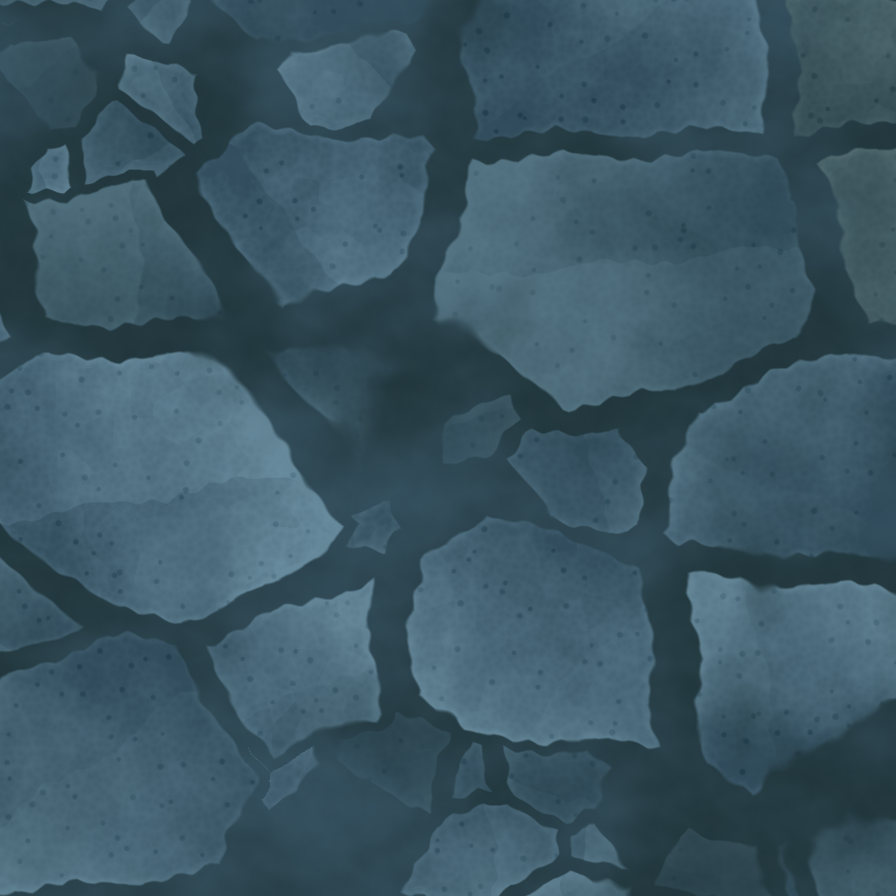
Reproduce this texture procedurally as a WebGL 1 fragment shader.

```glsl
precision highp float;
uniform vec2 u_resolution;

vec2 hash2(vec2 c) {
  return fract(sin(vec2(dot(c, vec2(127.1, 311.7)), dot(c, vec2(269.5, 183.3)))) * 43758.55);
}

// Layered sines, roughly 0..1
float clouds(vec2 p) {
  float sum = 0.0, amp = 0.5;
  for (int i = 0; i < 5; i++) {
    p = mat2(0.8, 0.6, -0.6, 0.8) * p + 1.7;
    sum += amp * sin(p.x + 1.3 * sin(p.y * 0.8)) * cos(p.y + 0.9 * sin(p.x * 0.7));
    p *= 1.9;
    amp *= 0.55;
  }
  return clamp(0.5 + 0.6 * sum, 0.0, 1.0);
}

// x = distance to the nearest scattered point, y = its random value
vec2 cellular(vec2 p) {
  vec2 nearest = vec2(2.0, 0.0);
  for (int y = -1; y <= 1; y++)
  for (int x = -1; x <= 1; x++) {
    vec2 c = floor(p) + vec2(x, y), h = hash2(c);
    float d = length(c + h - p);
    if (d < nearest.x) nearest = vec2(d, fract(h.x * 7.0 + h.y * 13.0));
  }
  return nearest;
}

vec2 zigzag(vec2 p) { return abs(fract(p) - 0.5) - 0.25; }
vec2 site(vec2 c) { return c + 0.1 + 0.8 * hash2(c); }
float weight(vec2 c) { float h = hash2(c + 41.0).x; return 0.6 * h * h; }
float isKept(vec2 c, float share) { return step(hash2(c + 17.0).y, share); }

// Weighted cells: xy = offset from site, z = signed depth inside a shard
vec3 shards(vec2 p, float share, float gap, out vec2 id) {
  float best = 100.0;
  vec2 base = floor(p);
  id = base;
  for (int y = -2; y <= 2; y++)
  for (int x = -2; x <= 2; x++) {
    vec2 c = base + vec2(x, y), d = p - site(c);
    float power = dot(d, d) - weight(c);
    if (power < best) { best = power; id = c; }
  }
  float kept = isKept(id, share), edge = 1.5;
  vec2 center = site(id), offset = p - center;
  for (int y = -2; y <= 2; y++)
  for (int x = -2; x <= 2; x++) {
    vec2 c = base + vec2(x, y), s = site(c), d = p - s;
    float span = length(s - center);
    if (span > 0.01 && kept + isKept(c, share) > 0.5)
      edge = min(edge, (dot(d, d) - weight(c) - best) / (2.0 * span));
  }
  if (kept < 0.5) return vec3(offset, -edge - gap);
  float depth = edge - gap * (0.6 + 0.8 * hash2(id + 5.0).x);
  // Corners broken off along straight lines
  for (int i = 0; i < 5; i++) {
    vec2 h = hash2(id + 11.0 * float(i) + 90.0);
    float angle = 1.257 * (float(i) + h.x);
    float reach = 0.36 + 0.35 * h.y + 0.5 * weight(id);
    depth = min(depth, reach - dot(offset, vec2(cos(angle), sin(angle))));
  }
  return vec3(offset, depth);
}

// Lit, faceted and mottled ice
vec3 iceColor(vec2 offset, vec2 id, float depth, vec2 p) {
  vec2 h = hash2(id + 73.0), k = hash2(id + 29.0);
  float angle = 6.283 * h.x;
  vec2 dir = vec2(cos(angle), sin(angle));
  float light = 0.22 + 0.62 * h.y + 0.75 * dot(offset, dir);
  float fold = dot(offset, vec2(dir.y, -dir.x)) + 0.25 * dot(offset, dir) - 0.3 * (k.x - 0.5);
  light -= 0.3 * k.y * smoothstep(-0.006, 0.006, fold);
  light += 0.5 * (clouds(p * 16.0) - 0.5) + 0.16 * (cellular(p * 34.0).y - 0.5) * k.x;
  light += 0.16 * (cellular(p * 110.0).x - 0.5);
  light += 0.2 * (1.0 - smoothstep(0.0, 0.012, depth));
  vec3 color = mix(vec3(0.2, 0.31, 0.375), vec3(0.385, 0.52, 0.59), clamp(light, 0.0, 1.1));
  color = mix(color, color * vec3(1.07, 1.0, 0.91), smoothstep(0.82, 0.92, k.x));
  vec2 speck = cellular(p * 38.0 + 9.0);
  float size = 0.16 * speck.y;
  return color - 0.06 * (1.0 - smoothstep(size * 0.5, size + 0.03, speck.x)) * step(0.6, speck.y);
}

void main() {
  vec2 p = gl_FragCoord.xy / u_resolution.y;
  float murk = clouds(p * vec2(6.0, 9.0) + 4.0);
  vec3 color = mix(vec3(0.135, 0.22, 0.245), vec3(0.2, 0.305, 0.36), smoothstep(0.25, 0.85, murk));

  // Chipped, kinked outlines
  vec2 q = p + 0.025 * zigzag(p.yx * vec2(7.3, 6.1) + p * 2.0);
  q += 0.008 * zigzag(p.yx * vec2(23.0, 27.0) + p * 9.0) + 0.0012 * sin(p.yx * 210.0);

  vec2 bigGrid = vec2(3.6, 5.0), smallGrid = vec2(8.5, 10.5);
  vec2 bigId, smallId, unusedId;
  vec3 big = shards(q * bigGrid + 3.0, 0.6, 0.075, bigId);
  vec3 small = shards(q * smallGrid + 20.0, 0.85, 0.09, smallId);
  float bigDepth = big.z / 4.2;

  // Small shards fill the open water
  vec2 smallCenter = q - small.xy / smallGrid;
  vec3 around = shards(smallCenter * bigGrid + 3.0, 0.6, 0.075, unusedId);
  float smallDepth = min(small.z / 9.5, -bigDepth - 0.012);
  float open = step(around.z, -0.1);

  float blur = smoothstep(0.52, 0.9, clouds(p * 8.0 + 31.0));
  float soft = mix(0.003, 0.03, blur * blur);

  // Sunken shards fade into the water
  float smallCover = smoothstep(-0.001, soft * 0.6, smallDepth) * open;
  float smallClear = mix(0.25, 1.0, sqrt(hash2(smallId + 61.0).x)) * (1.0 - 0.35 * blur);
  color = mix(color, iceColor(small.xy * 0.6, smallId, smallDepth, p), smallCover * smallClear);

  float bigCover = smoothstep(-0.001, soft, bigDepth);
  float bigClear = mix(0.55, 1.0, sqrt(hash2(bigId + 61.0).x)) * (1.0 - 0.4 * blur);
  color = mix(color, iceColor(big.xy, bigId, bigDepth, p), bigCover * bigClear);

  color += 0.016 * (clouds(p * 80.0) - 0.5);
  gl_FragColor = vec4(color, 1.0);
}
```
